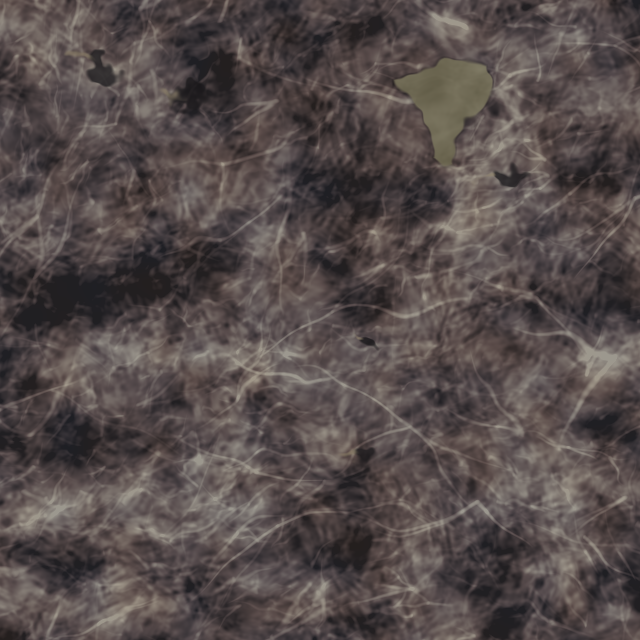
This texture is drawn by a WebGL 2 fragment shader. Its source:

```glsl
#version 300 es
precision highp float;
// Matted grey-brown fibres: mottled felt, branching pale strands, dark hollows and one olive flake.

#define SHADOW vec3(0.13, 0.12, 0.13)
#define MIDTONE vec3(0.35, 0.30, 0.30)
#define PALE vec3(0.62, 0.595, 0.55)
#define OLIVE vec3(0.44, 0.42, 0.33)
#define STRAW vec3(0.58, 0.53, 0.43)
#define BASE_TONE 0.300
#define MOTTLE 0.80
#define FIBRE_GRAIN 0.13
#define STRAND_GAIN 0.27
#define STRAND_WIDTH 0.0050
#define FLAKE_CENTER vec2(0.695, 0.825)
#define HOLLOWS 5

uniform vec2 u_resolution;
out vec4 fragColor;

float hash(vec2 p) {
  vec3 q = fract(p.xyx * 0.1031);
  q += dot(q, q.yzx + 33.33);
  return fract((q.x + q.y) * q.z);
}

vec2 hash2(vec2 p) {
  return vec2(hash(p + 7.3), hash(p + 61.7));
}

mat2 rotate(float a) {
  return mat2(cos(a), sin(a), -sin(a), cos(a));
}

float noise(vec2 p) {
  vec2 i = floor(p), f = fract(p);
  f = f * f * (3.0 - 2.0 * f);
  return mix(mix(hash(i), hash(i + vec2(1, 0)), f.x),
             mix(hash(i + vec2(0, 1)), hash(i + vec2(1, 1)), f.x), f.y);
}

vec2 noise2(vec2 p) {
  return vec2(noise(p), noise(p + 43.7)) - 0.5;
}

float fbm(vec2 p) {
  float sum = 0.0, weight = 1.0, total = 0.0;
  for (int i = 0; i < 5; i++) {
    sum += weight * noise(p);
    total += weight;
    weight *= 0.70;
    p = rotate(0.7) * p * 2.03 + 17.1;
  }
  return sum / total;
}

// Short fine hairs lying in four directions, each shown in its own patches
float fibreGrain(vec2 p) {
  float sum = 0.0;
  for (int i = 0; i < 4; i++) {
    float k = float(i);
    vec2 q = rotate(-0.35 - 0.75 * k) * p;
    float patchiness = smoothstep(0.25, 0.7, noise(p * 13.0 + k * 23.0));
    sum += patchiness * (noise(q * vec2(48.0, 150.0) + k * 51.0) - 0.5);
  }
  return sum;
}

// Lie of the strands: rising to the right, upright at top left, falling at bottom right
float lie(vec2 p) {
  return 0.42 + 0.95 * smoothstep(0.6, 0.2, p.x) * smoothstep(0.5, 0.85, p.y)
       - 1.05 * smoothstep(0.45, 0.2, p.y) * smoothstep(0.5, 0.8, p.x);
}

// Forked, tapering strands: one root with four arms in each cell
float strands(vec2 p, float cells, float seed) {
  vec2 q = p * cells + seed;
  q += 0.36 * noise2(q * 1.3) + 0.13 * noise2(q * 4.1);
  vec2 home = floor(q);
  float sum = 0.0;
  for (int k = 0; k < 9; k++) {
    vec2 cell = home + vec2(k % 3 - 1, k / 3 - 1);
    vec2 root = cell + hash2(cell);
    float heading = lie((cell + 0.5 - seed) / cells) + 1.2 * (hash(cell + 3.1) - 0.5);
    for (int arm = 0; arm < 4; arm++) {
      vec2 id = cell + float(arm) * 19.3;
      float a = heading + 3.1416 * float(arm % 2) + 1.5 * (hash(id + 5.0) - 0.5);
      float reach = mix(0.4, 0.88, hash(id + 11.0));
      vec2 dir = vec2(cos(a), sin(a)), d = q - root;
      float along = clamp(dot(d, dir) / reach, 0.0, 1.0);
      float dist = length(d - dir * along * reach) / cells;
      float width = STRAND_WIDTH * mix(1.0, 0.55, along);
      float glow = smoothstep(width, 0.0, dist) + 0.12 * smoothstep(width * 3.0, 0.0, dist);
      float power = hash(id + 23.0);
      sum += glow * power * power * (1.0 - along * along);
    }
  }
  return sum;
}

void main() {
  vec2 p = gl_FragCoord.xy / u_resolution.y;

  // Felt: warped mottling, slightly flattened
  vec2 warped = p + 0.018 * noise2(p * 11.0) + 0.007 * noise2(p * 37.0 + 5.0);
  vec2 grain = rotate(-0.25) * warped * vec2(10.5);
  grain.x *= 0.85;
  float felt = fbm(grain);
  float tone = BASE_TONE + MOTTLE * (felt - 0.5) + 0.09 * (noise(p * 4.0 + 2.0) - 0.5);
  tone += FIBRE_GRAIN * fibreGrain(warped);
  tone -= 0.07 * smoothstep(0.58, 0.78, noise(grain * 1.1 + 31.0));

  // Strands, from long and bold to short and faint
  float web = 0.0, cells = 3.6, strength = 1.3;
  for (int i = 0; i < 6; i++) {
    float patchiness = smoothstep(0.25, 0.75, noise(p * 5.0 + float(i) * 13.7));
    web += strength * (0.25 + 0.9 * patchiness) * strands(p, cells, float(i) * 37.0);
    cells *= 1.45;
    strength *= 0.78;
  }
  tone += STRAND_GAIN * (1.0 - exp(-web));

  // Tone to colour, with faint warm and cool drifts
  tone = clamp(tone, 0.12, 0.64);
  vec3 color = mix(SHADOW, MIDTONE, clamp((tone - 0.13) / 0.22, 0.0, 1.0));
  color = mix(color, PALE, clamp((tone - 0.35) / 0.27, 0.0, 1.0));
  color += vec3(0.025, 0.0, -0.025) * (noise(warped * 20.0 + 71.0) - 0.5);

  // Ragged hollows with a straw-coloured tuft on one side
  for (int i = 0; i < HOLLOWS; i++) {
    vec2 id = vec2(float(i) * 5.7 + 2.0, 14.0);
    float size = mix(0.010, 0.030, hash(id + 1.0));
    vec2 d = rotate(hash(id) - 0.3) * (p - 0.06 - 0.88 * hash2(id));
    d += size * (1.3 * noise2(p * 38.0) + 0.6 * noise2(p * 95.0));
    float pit = length(d * vec2(0.65, 1.4)) / size;
    color = mix(color, SHADOW * 0.9 + 0.12 * (felt - 0.5), 0.85 * smoothstep(1.05, 0.6, pit));
    float tuft = length((d + vec2(size * 1.5, 0.0)) * vec2(0.6, 1.3)) / size;
    color = mix(color, STRAW, 0.6 * smoothstep(0.6, 0.1, tuft));
  }

  // Flat flake, broad above and narrow below, with a dark rim
  vec2 f = p - FLAKE_CENTER + 0.04 * noise2(p * 16.0) + 0.016 * noise2(p * 55.0);
  float halfWidth = mix(0.018, 0.068, smoothstep(-0.05, 0.05, f.y));
  float edge = max(abs(f.x + 0.15 * f.y) - halfWidth, abs(f.y) + 0.25 * abs(f.x) - 0.083);
  color *= 1.0 - 0.2 * smoothstep(0.006, 0.0, abs(edge));
  vec3 flake = OLIVE + 0.10 * (noise(p * 28.0) - 0.5) + 0.15 * (felt - 0.5);
  color = mix(color, flake, 0.92 * smoothstep(0.002, -0.004, edge));

  fragColor = vec4(color, 1.0);
}
```
